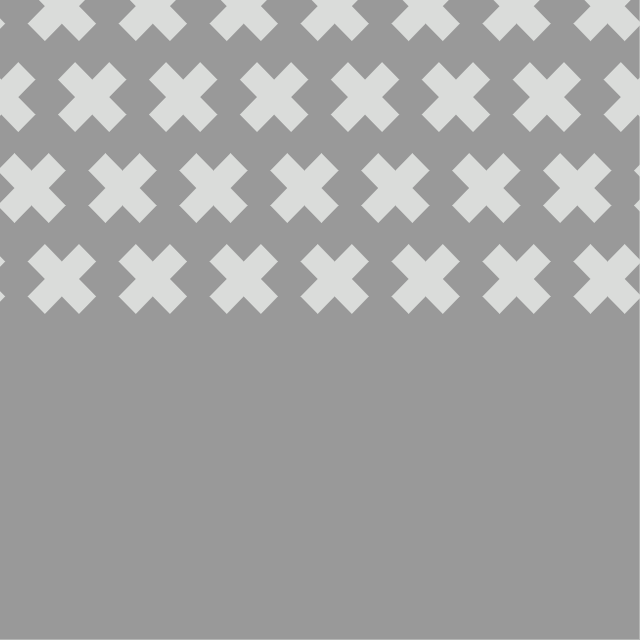
Write a WebGL 1 fragment shader that draws this pattern.

```glsl
precision highp float;
// Pale diagonal crosses in staggered rows over the upper half of a plain grey field.
// Space is folded into square cells, each row slides a third of a cell to the left,
// and every cell holds one cross made from two rotated bars.
uniform vec2 u_resolution;

const float PITCH = 0.1421; // cell size in canvas units

// Signed distance to an axis-aligned box
float boxDistance(vec2 p, vec2 halfSize) {
  vec2 d = abs(p) - halfSize;
  return length(max(d, 0.0)) + min(max(d.x, d.y), 0.0);
}

// Union of two bars turned by 45 degrees, slightly narrowed
float crossDistance(vec2 p) {
  p.x *= 1.023;
  vec2 q = vec2(p.x + p.y, p.y - p.x) * 0.70711;
  vec2 bar = vec2(0.4075, 0.136);
  return min(boxDistance(q, bar), boxDistance(q, bar.yx));
}

void main() {
  vec2 uv = gl_FragCoord.xy / u_resolution;
  float pixel = 1.0 / min(u_resolution.x, u_resolution.y);

  // Staggered grid, anchored on a cross of the lowest row
  vec2 grid = (uv - vec2(0.523, 0.5641)) / PITCH;
  float row = floor(grid.y + 0.5);
  grid.x += row / 3.0;
  vec2 cell = fract(grid + 0.5) - 0.5;

  // Crosses fill only the rows from the anchor upward
  float edge = crossDistance(cell) * PITCH / pixel;
  float coverage = clamp(0.5 - edge, 0.0, 1.0) * step(-0.5, row);

  vec3 grey = vec3(0.6);
  vec3 pale = vec3(0.853, 0.863, 0.853);
  vec3 color = mix(grey, pale, coverage);

  // Faint light hairline along the right and bottom borders
  float border = min(1.0 - uv.x, uv.y);
  float hairline = clamp((0.0013 - border) / pixel + 0.5, 0.0, 1.0);
  color = mix(color, pale, 0.5 * hairline);

  gl_FragColor = vec4(color, 1.0);
}
```
